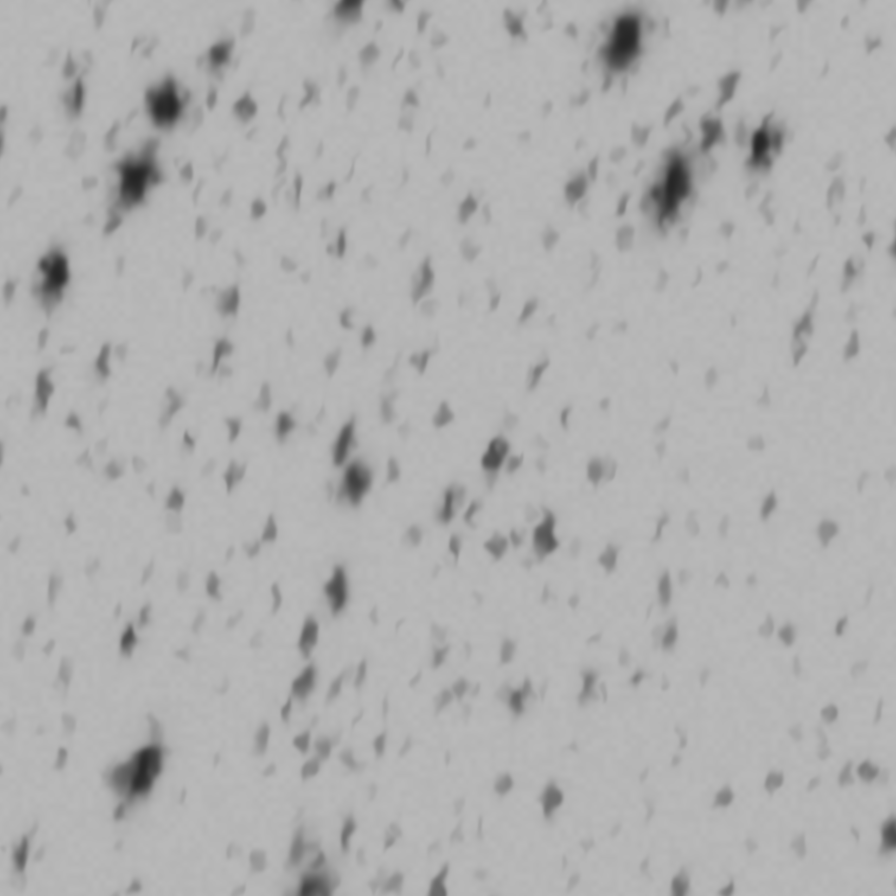
Reproduce this texture procedurally as a Shadertoy shader.

```glsl
// Soft dark flecks strewn over pale grey paper, all leaning the same way.
// Four jittered grids scatter blurred ellipses from large to faint; value
// noise frays their outlines, clusters them and mottles the paper.

const float PAPER = 0.717;         // paper grey
const float INK = 0.13;            // darkest fleck grey
const float LEAN = 0.27;           // tilt from vertical, radians
const float LEAN_SPREAD = 0.30;    // variation of the tilt
const float FRAY_SCALE = 85.0;     // noise cells per canvas height
const float FRAY_AMOUNT = 0.011;   // displacement of the outlines
const float CLUSTER_SCALE = 5.0;   // size of dense and sparse areas
const float MOTTLE_SCALE = 140.0;  // fine paper grain
const float MOTTLE_AMOUNT = 0.022;

// Integer hash (PCG) returning four values in 0..1
vec4 hash4(ivec2 cell, int seed) {
    uvec4 v = uvec4(uint(cell.x), uint(cell.y), uint(seed), 17u);
    v = v * 1664525u + 1013904223u;
    v.x += v.y * v.w; v.y += v.z * v.x;
    v.z += v.x * v.y; v.w += v.y * v.z;
    v ^= v >> 16u;
    v.x += v.y * v.w; v.y += v.z * v.x;
    v.z += v.x * v.y; v.w += v.y * v.z;
    return vec4(v >> 8u) / 16777216.0;
}

float valueNoise(vec2 p, int seed) {
    ivec2 i = ivec2(floor(p));
    vec2 f = fract(p);
    f = f * f * (3.0 - 2.0 * f);
    float low = mix(hash4(i, seed).x, hash4(i + ivec2(1, 0), seed).x, f.x);
    float high = mix(hash4(i + ivec2(0, 1), seed).x,
                     hash4(i + ivec2(1, 1), seed).x, f.x);
    return mix(low, high, f.y);
}

// Dense core with a weak wide halo
float fleckProfile(float d2) {
    return 0.87 * exp(-pow(d2, 1.35)) + 0.13 * exp(-0.4 * d2);
}

// Fraction of paper left uncovered by one layer of flecks
float fleckLayer(vec2 p, float cellSize, float chance, vec2 radius,
                 float strength, int seed) {
    ivec2 home = ivec2(floor(p / cellSize));
    float clear = 1.0;
    for (int y = -1; y <= 1; y++) {
        for (int x = -1; x <= 1; x++) {
            ivec2 cell = home + ivec2(x, y);
            vec4 place = hash4(cell, seed);
            vec4 shape = hash4(cell, seed + 50);
            vec2 centre = (vec2(cell) + place.xy) * cellSize;
            float density = mix(0.4, 1.6, valueNoise(centre * CLUSTER_SCALE, 7));
            if (place.z > chance * density) continue;

            // Rotate into the frame of the fleck and scale to unit radius
            float angle = LEAN + LEAN_SPREAD * (shape.x - 0.5);
            float c = cos(angle), s = sin(angle);
            vec2 q = p - centre;
            q = vec2(c * q.x - s * q.y, s * q.x + c * q.y);
            q /= radius * mix(vec2(0.75), vec2(1.2, 1.3), shape.yz);

            float ink = strength * mix(0.65, 1.25, shape.w);
            clear *= 1.0 - min(ink, 0.96) * fleckProfile(dot(q, q));
        }
    }
    return clear;
}

void mainImage(out vec4 fragColor, in vec2 fragCoord) {
    vec2 uv = fragCoord / iResolution.y;

    // Fray the outlines, more sideways than lengthwise
    vec2 grain = uv * FRAY_SCALE * vec2(1.0, 0.75);
    vec2 fray = vec2(valueNoise(grain, 1), valueNoise(grain, 2)) - 0.5;
    vec2 p = uv + FRAY_AMOUNT * fray;

    // Large, medium, small and faint flecks
    float clear = fleckLayer(p, 0.140, 0.19, vec2(0.0175, 0.031), 0.93, 11);
    clear *= fleckLayer(p, 0.090, 0.35, vec2(0.0095, 0.0190), 0.56, 12);
    clear *= fleckLayer(p, 0.050, 0.36, vec2(0.0072, 0.0125), 0.32, 13);
    clear *= fleckLayer(p, 0.035, 0.40, vec2(0.0060, 0.0100), 0.13, 14);

    // Paper mottle fades out under the ink
    float mottle = valueNoise(uv * MOTTLE_SCALE, 3) - 0.5;
    float grey = mix(INK, PAPER + MOTTLE_AMOUNT * mottle, clear);
    fragColor = vec4(vec3(grey), 1.0);
}
```
